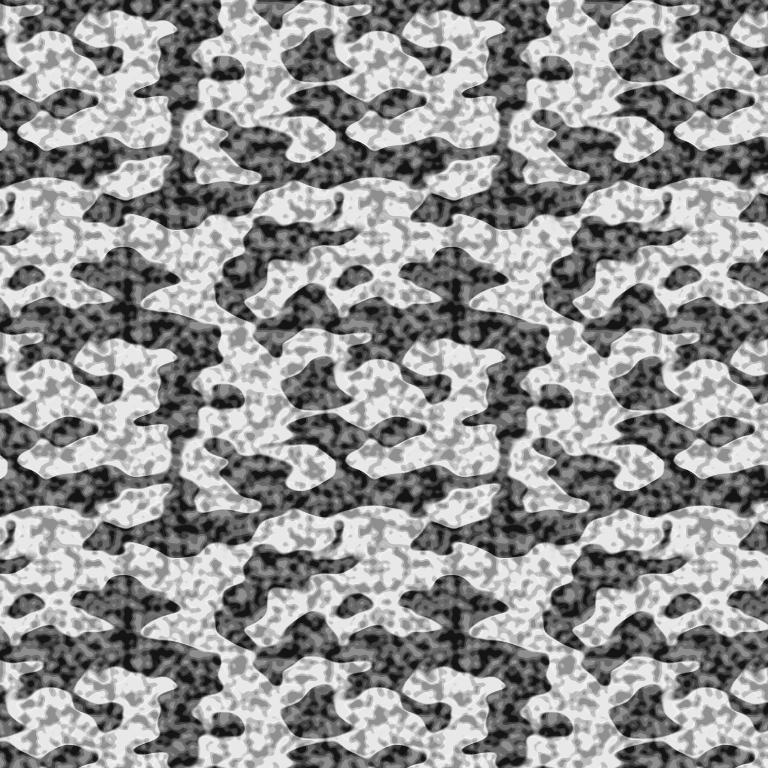
Reproduce this pattern procedurally as a WebGL 1 fragment shader.

```glsl
precision highp float;
// Monochrome camouflage: a square tile, repeated about 2.34 times each way.
// Warped, wrapping gradient noise splits dark blobs from pale ground; finer
// noise mottles each side into soft grey bands, with a pale rim at the blobs.

uniform vec2 u_resolution;

const float TAU = 6.28319;
const float REPEATS = 2.34;                 // tiles across and down
const vec2 TILE_SHIFT = vec2(0.12, 0.34);
const vec2 BLOB_CELLS = vec2(5.0, 8.0);     // noise cells per tile
const vec2 LOBE_CELLS = vec2(10.0, 15.0);
const vec2 PATCH_CELLS = vec2(17.0, 21.0);
const vec2 SPOT_CELLS = vec2(38.0, 40.0);
const float LOBE_WEIGHT = 0.5;
const float PATCH_WEIGHT = 0.6;
const float SPOT_WEIGHT = 0.7;
const float WARP = 0.035;                   // in tiles
const float BLOB_LEVEL = 0.025;             // higher gives fewer dark blobs
const float BLOB_SOFTNESS = 0.035;
const float BAND_SOFTNESS = 0.07;
const float RIM_WIDTH = 0.12;
const float RIM_LIFT = 0.16;
const float CONTOUR_LIFT = 0.05;

const float BLACK = 0.08;
const float CHARCOAL = 0.24;
const float SLATE = 0.41;
const float MID_GREY = 0.56;
const float SILVER = 0.73;
const float PALE = 0.91;

// Unit gradient of a lattice corner, wrapped at the tile edge.
vec2 cornerGradient(vec2 corner, vec2 cells, float seed) {
  vec2 c = mod(corner, cells);
  float h = fract(sin(dot(c, vec2(127.1, 311.7)) + seed * 74.7) * 43758.5);
  return vec2(cos(TAU * h), sin(TAU * h));
}

// Gradient noise, periodic over one tile.
float tileNoise(vec2 tile, vec2 cells, float seed) {
  vec2 p = tile * cells;
  vec2 i = floor(p);
  vec2 f = p - i;
  vec2 u = f * f * f * (f * (f * 6.0 - 15.0) + 10.0);
  vec2 dx = vec2(1.0, 0.0);
  vec2 dy = vec2(0.0, 1.0);
  float a = dot(cornerGradient(i, cells, seed), f);
  float b = dot(cornerGradient(i + dx, cells, seed), f - dx);
  float c = dot(cornerGradient(i + dy, cells, seed), f - dy);
  float d = dot(cornerGradient(i + 1.0, cells, seed), f - 1.0);
  return mix(mix(a, b, u.x), mix(c, d, u.x), u.y);
}

// Soft step between two tonal bands.
float band(float level, float value) {
  return smoothstep(level - BAND_SOFTNESS, level + BAND_SOFTNESS, value);
}

// Large shapes: positive inside the dark blobs.
float blobField(vec2 tile) {
  vec2 bend = vec2(tileNoise(tile, BLOB_CELLS, 1.0),
                   tileNoise(tile, BLOB_CELLS, 2.0));
  vec2 p = tile + WARP * bend;
  return tileNoise(p, BLOB_CELLS, 3.0)
       + LOBE_WEIGHT * tileNoise(p, LOBE_CELLS, 4.0) - BLOB_LEVEL;
}

float darkTone(float mottle) {
  float tone = mix(BLACK, CHARCOAL, band(-0.18, mottle));
  tone = mix(tone, SLATE, band(0.0, mottle));
  return mix(tone, MID_GREY, band(0.25, mottle));
}

float lightTone(float mottle) {
  float tone = mix(MID_GREY, SILVER, band(-0.18, mottle));
  return mix(tone, PALE, band(0.02, mottle));
}

void main() {
  vec2 uv = gl_FragCoord.xy / min(u_resolution.x, u_resolution.y);
  vec2 tile = uv * REPEATS + TILE_SHIFT;

  // Mottling shared by both sides.
  float patches = tileNoise(tile, PATCH_CELLS, 5.0);
  float spots = tileNoise(tile, SPOT_CELLS, 6.0);
  float mottle = PATCH_WEIGHT * patches + SPOT_WEIGHT * spots;

  // Pale ground brightens beside each blob.
  float blob = blobField(tile);
  float rim = 1.0 - smoothstep(0.0, RIM_WIDTH, abs(blob));
  float dark = darkTone(mottle);
  float light = lightTone(mottle + RIM_LIFT * rim);

  // Faint contour lines, then the blobs over the ground.
  float contour = 1.0 - smoothstep(0.0, 0.07, abs(patches));
  float cover = smoothstep(-BLOB_SOFTNESS, BLOB_SOFTNESS, blob);
  float tone = mix(light, dark, cover) + CONTOUR_LIFT * contour;
  gl_FragColor = vec4(vec3(min(tone, PALE + 0.03)), 1.0);
}
```
